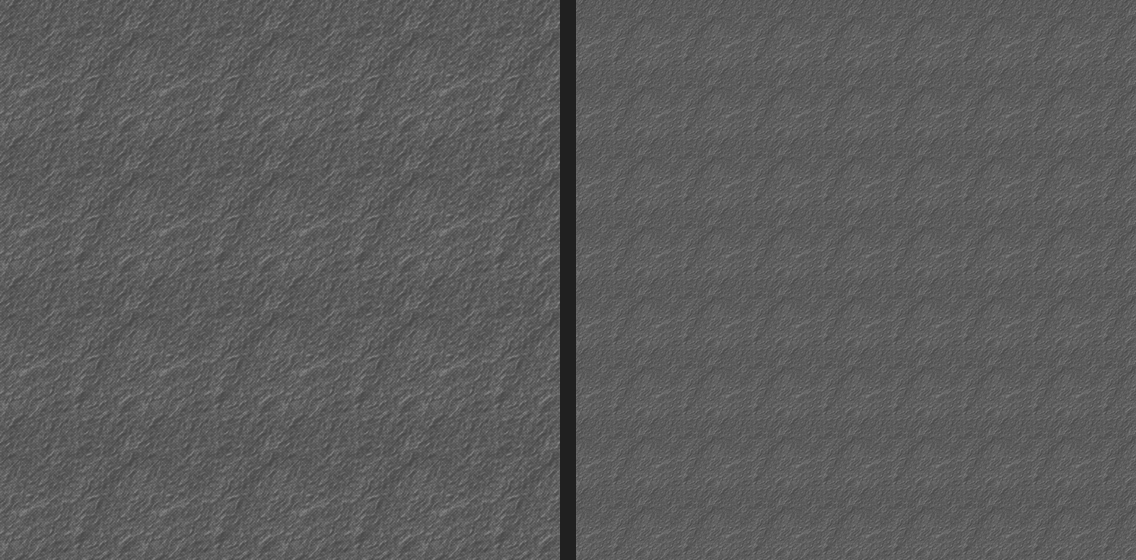
Left: one tile. Right: repeated 2 by 2.
Write a WebGL 1 fragment shader that draws this texture.

```glsl
precision highp float;

uniform vec2 u_resolution;

#define REPEATS 4.0          // tiles across and down
#define BASE_GREY 0.362
#define RELIEF_STRENGTH 0.30
#define ROUGHNESS 0.77       // height kept by each finer octave
#define FOLD_SOFTNESS 0.003  // rounding of the crease lines
#define LIGHT_STEP 0.007     // emboss distance, in tiles
#define WEAVE_THREADS 48.0   // threads per tile
#define WEAVE_STRENGTH 0.022
#define GRAIN_STRENGTH 0.090
#define MOTTLE_STRENGTH 0.028
#define BAND_STRENGTH 0.007
#define HIGHLIGHT_SKEW 3.0   // lifts the brightest facets

const float TAU = 6.2831853;

// Unit gradient of a slanted lattice cell; the inverse slant wraps it per tile
vec2 cellGradient(vec2 cell, float scale, float seed) {
  vec2 unslanted = vec2(4.0 * cell.x + cell.y, cell.x + 4.0 * cell.y);
  vec2 wrapped = mod(unslanted + 0.5, 15.0 * scale) + seed * 7.31;
  float h = fract(sin(dot(floor(wrapped), vec2(127.1, 311.7))) * 43758.55);
  return vec2(cos(h * TAU), sin(h * TAU));
}

// Tiling gradient noise, slightly longer along the rising diagonal:
// 3 * scale cells along it and 5 * scale cells across it
float slantedNoise(vec2 p, float scale, float seed) {
  vec2 slanted = vec2(4.0 * p.x - p.y, 4.0 * p.y - p.x);
  vec2 q = slanted * scale + seed * vec2(0.37, 0.61);
  vec2 cell = floor(q);
  vec2 f = q - cell;
  vec2 s = f * f * f * (f * (f * 6.0 - 15.0) + 10.0);
  vec2 e = vec2(1.0, 0.0);
  float a = dot(cellGradient(cell, scale, seed), f);
  float b = dot(cellGradient(cell + e.xy, scale, seed), f - e.xy);
  float c = dot(cellGradient(cell + e.yx, scale, seed), f - e.yx);
  float d = dot(cellGradient(cell + e.xx, scale, seed), f - e.xx);
  return mix(mix(a, b, s.x), mix(c, d, s.x), s.y);
}

// Folded octaves give crumpled facets with crisp creases
float creaseHeight(vec2 p) {
  float height = 0.0;
  float amplitude = 1.0;
  float scale = 1.0;
  for (int i = 0; i < 4; i++) {
    float n = slantedNoise(p, scale, float(i) + 1.0);
    height += amplitude * (0.5 * n + 0.8 * sqrt(n * n + FOLD_SOFTNESS));
    amplitude *= ROUGHNESS;
    scale *= 2.0;
  }
  return height;
}

// Fine cloth threads, faded out where pixels cannot resolve them
float clothWeave(vec2 p, float wobble) {
  vec2 thread = sin(TAU * WEAVE_THREADS * p);
  float twill = sin(TAU * WEAVE_THREADS * 0.75 * (p.x + p.y) + 3.0 * wobble);
  float threadsPerPixel = WEAVE_THREADS * REPEATS / min(u_resolution.x, u_resolution.y);
  float visible = 1.0 - smoothstep(0.4, 0.6, threadsPerPixel);
  return visible * (thread.x * thread.y + 0.5 * twill);
}

void main() {
  vec2 tile = fract(gl_FragCoord.xy / u_resolution * REPEATS);

  // Creases lit from the upper left
  vec2 towardLight = LIGHT_STEP * vec2(-1.0, 1.0);
  float relief = creaseHeight(tile) - creaseHeight(tile + towardLight);

  // Broad, soft changes of tone
  float mottle = slantedNoise(tile, 1.0, 11.0) + 0.5 * slantedNoise(tile, 2.0, 12.0);
  float band = cos(TAU * (tile.y - 0.32));

  // Cloth surface
  float grain = slantedNoise(tile, 12.0, 13.0);

  float shade = RELIEF_STRENGTH * relief
              + MOTTLE_STRENGTH * mottle
              + BAND_STRENGTH * band
              + WEAVE_STRENGTH * clothWeave(tile, grain)
              + GRAIN_STRENGTH * grain;
  float grey = BASE_GREY + shade + HIGHLIGHT_SKEW * shade * shade;
  gl_FragColor = vec4(vec3(clamp(grey, 0.25, 0.50)), 1.0);
}
```
